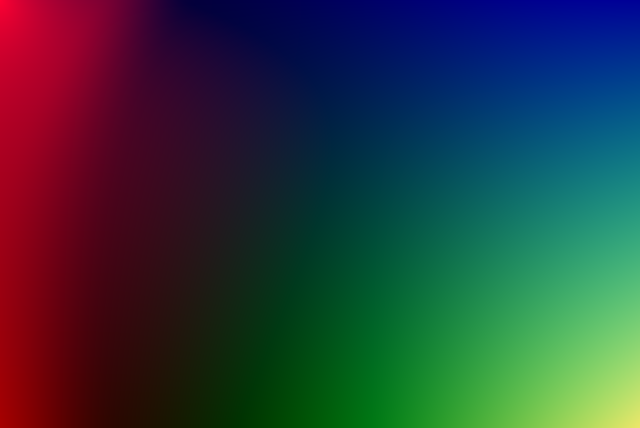
Write a Shadertoy shader that draws this background.

```glsl
// A soft mesh-like gradient: crimson left side, navy top, green floor, pale yellow corner.
// Each colour channel is its own light field, built from ramps across the canvas
// whose edges and strengths bend with height.

// Red: a broad wash, a slanted band on the left, and two corner glows.
float redLight(vec2 p, float aspect) {
    float washEdge = 0.37 + 0.27 * p.y - 0.36 * pow(p.y, 6.0);
    float wash = 0.85 * max(washEdge - p.x, 0.0);

    float bandEdge = 0.07 + 0.16 * p.y * p.y * p.y;
    float bandSoft = mix(0.12, 0.08, p.y);
    float bandPower = 0.2 + 0.6 * (p.y - 0.55) * (p.y - 0.55);
    float band = bandPower * (1.0 - smoothstep(bandEdge - bandSoft, bandEdge + bandSoft, p.x));

    float cornerDist = length((p - vec2(0.0, 1.0)) * vec2(aspect, 1.0));
    float topLeft = 0.44 * exp(-cornerDist / 0.13);

    float rise = pow(max((p.x - 0.58) / 0.42, 0.0), 1.25);
    float fade = max(1.0 - p.y / 0.85, 0.0);
    float bottomRight = 0.93 * rise * fade * fade;

    return wash + band + topLeft + bottomRight;
}

// Green: grows to the right and fades out towards the top.
float greenLight(vec2 p) {
    float falloff = mix(1.2, 1.6, pow(p.x, 4.0));
    return 0.92 * smoothstep(0.07, 1.08, p.x) * (1.0 - pow(p.y, falloff));
}

// Blue: a blend between the floor ramp and the brighter top ramp.
float blueLight(vec2 p) {
    float floorRamp = 0.44 * smoothstep(0.4, 1.1, p.x);
    float topRamp = 0.2 + 0.39 * smoothstep(0.15, 0.98, p.x);
    return mix(floorRamp, topRamp, p.y);
}

void mainImage(out vec4 fragColor, in vec2 fragCoord) {
    vec2 p = fragCoord / iResolution.xy;
    float aspect = iResolution.x / iResolution.y;
    vec3 color = vec3(redLight(p, aspect), greenLight(p), blueLight(p));
    fragColor = vec4(clamp(color, 0.0, 1.0), 1.0);
}
```
